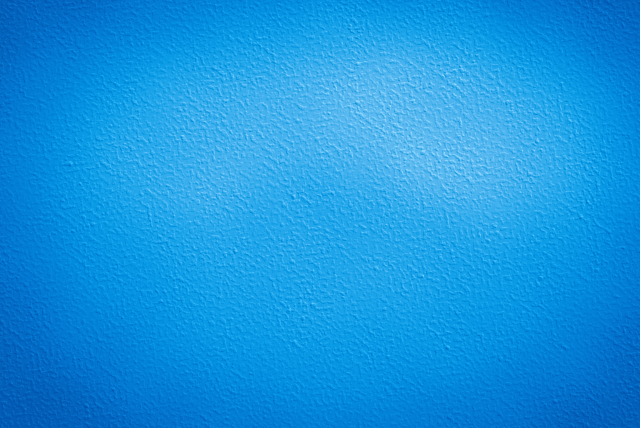
Give the GLSL for this texture, as a Shadertoy shader.

```glsl
const vec2  GLOW_CENTRE = vec2(0.79, 0.62);
const float GLOW_WIDTH = 0.78;
const float GLOW_RISE = 0.45;
const float GLOW_DROP = 0.64;
const float GLOW_TONE = 3.95;
const float GLOW_FALLOFF = 1.25;

const vec2  RIGHT_SHEEN_CENTRE = vec2(1.05, 0.72);
const vec2  RIGHT_SHEEN_SIZE = vec2(0.50, 0.27);
const float RIGHT_SHEEN_TILT = -0.32;
const float RIGHT_SHEEN_TONE = 1.25;
const vec2  LEFT_SHEEN_CENTRE = vec2(0.44, 0.67);
const vec2  LEFT_SHEEN_SIZE = vec2(0.34, 0.24);
const float LEFT_SHEEN_TILT = 0.35;
const float LEFT_SHEEN_TONE = 0.75;

const vec2  LIGHT_DIR = vec2(0.6, 0.8);
const float RELIEF_STEP = 0.0022;
const float RELIEF_GAIN = 1.3;
const float GRAIN_SCALE = 102.0;
const float BUMP_CELLS = 44.0;
const float BUMP_DENSITY = 0.27;
const float BUMP_HEIGHT = 0.75;
const mat2  GRAIN_TURN = mat2(0.8, 0.6, -0.6, 0.8);

// Paint colours from shadow to sheen
const vec3 PAINT[7] = vec3[7](
    vec3(0.01, 0.35, 0.70), vec3(0.01, 0.47, 0.82), vec3(0.01, 0.55, 0.87),
    vec3(0.04, 0.61, 0.90), vec3(0.15, 0.66, 0.92), vec3(0.33, 0.715, 0.935),
    vec3(0.52, 0.80, 0.96));

vec3 hash3(vec2 cell) {
    vec3 q = fract(cell.xyx * vec3(0.1031, 0.1030, 0.0973));
    q += dot(q, q.yxz + 33.33);
    return fract((q.xxy + q.yzz) * q.zyx);
}

float cornerGradient(vec2 cell, vec2 offset) {
    float angle = 6.2832 * hash3(cell).x;
    return dot(vec2(cos(angle), sin(angle)), offset);
}

float gradientNoise(vec2 p) {
    vec2 i = floor(p), f = fract(p);
    vec2 w = f * f * f * (f * (f * 6.0 - 15.0) + 10.0);
    vec2 e = vec2(1.0, 0.0);
    return mix(
        mix(cornerGradient(i, f), cornerGradient(i + e, f - e), w.x),
        mix(cornerGradient(i + e.yx, f - e.yx), cornerGradient(i + 1.0, f - 1.0), w.x),
        w.y);
}

// Rounded paint blisters scattered over a jittered grid
float bumps(vec2 p) {
    vec2 g = p * BUMP_CELLS, home = floor(g);
    float height = 0.0;
    for (int y = -1; y <= 1; y++)
    for (int x = -1; x <= 1; x++) {
        vec2 cell = home + vec2(x, y);
        vec3 rnd = hash3(cell + 71.0);
        float chance = hash3(cell + 193.0).y;
        float radius = mix(0.13, 0.27, rnd.z * rnd.z);
        vec2 d = (g - cell - rnd.xy) / radius;
        float dome = max(0.0, 1.0 - dot(d, d));
        height = max(height, dome * step(chance, BUMP_DENSITY) * (0.5 + rnd.z));
    }
    return height * BUMP_HEIGHT;
}

// Flat paint broken by crisp raised specks
float surfaceHeight(vec2 p) {
    vec2 q = GRAIN_TURN * p * GRAIN_SCALE;
    float grain = gradientNoise(q) + 0.4 * gradientNoise(GRAIN_TURN * q * 1.9 + 17.0);
    return smoothstep(-0.2, 0.5, grain) + bumps(p);
}

// Soft tilted ellipse: one inside, zero outside
float sheen(vec2 p, vec2 centre, vec2 size, float tilt) {
    float c = cos(tilt), s = sin(tilt);
    vec2 d = mat2(c, -s, s, c) * (p - centre) / size;
    return 1.0 - smoothstep(0.4, 1.2, length(d));
}

vec3 paintColour(float tone) {
    float t = clamp(tone, 0.0, 5.999);
    int i = int(t);
    return mix(PAINT[i], PAINT[i + 1], fract(t));
}

void mainImage(out vec4 fragColor, in vec2 fragCoord) {
    vec2 p = fragCoord / iResolution.y;
    p.x += 0.75 - 0.5 * iResolution.x / iResolution.y;

    // Broad glow and its dark surround
    vec2 d = p - GLOW_CENTRE;
    float r = length(d / vec2(GLOW_WIDTH, d.y > 0.0 ? GLOW_RISE : GLOW_DROP));
    float tone = GLOW_TONE * exp(-GLOW_FALLOFF * pow(r, 3.6));

    // Uneven sheen on the upper wall
    vec2 warp = 0.03 * vec2(gradientNoise(p * 5.0), gradientNoise(p * 5.0 + 40.0));
    float rightSheen = sheen(p + warp, RIGHT_SHEEN_CENTRE, RIGHT_SHEEN_SIZE, RIGHT_SHEEN_TILT);
    float leftSheen = sheen(p + warp, LEFT_SHEEN_CENTRE, LEFT_SHEEN_SIZE, LEFT_SHEEN_TILT);
    tone += RIGHT_SHEEN_TONE * rightSheen + LEFT_SHEEN_TONE * leftSheen * (1.0 - rightSheen);
    tone += 0.2 * gradientNoise(p * 7.0 + 9.0);

    // Raking light over the patchy rough surface
    float relief = surfaceHeight(p) - surfaceHeight(p + LIGHT_DIR * RELIEF_STEP);
    float patchiness = 1.0 + 0.5 * gradientNoise(p * 9.0 + 3.0) + 0.5 * gradientNoise(p * 27.0);
    float strength = patchiness * mix(0.5, 1.0, smoothstep(0.8, 3.4, tone));
    tone += relief * RELIEF_GAIN * strength;

    vec3 colour = paintColour(tone) + 0.05 * relief * strength;
    fragColor = vec4(clamp(colour, 0.0, 1.0), 1.0);
}
```
